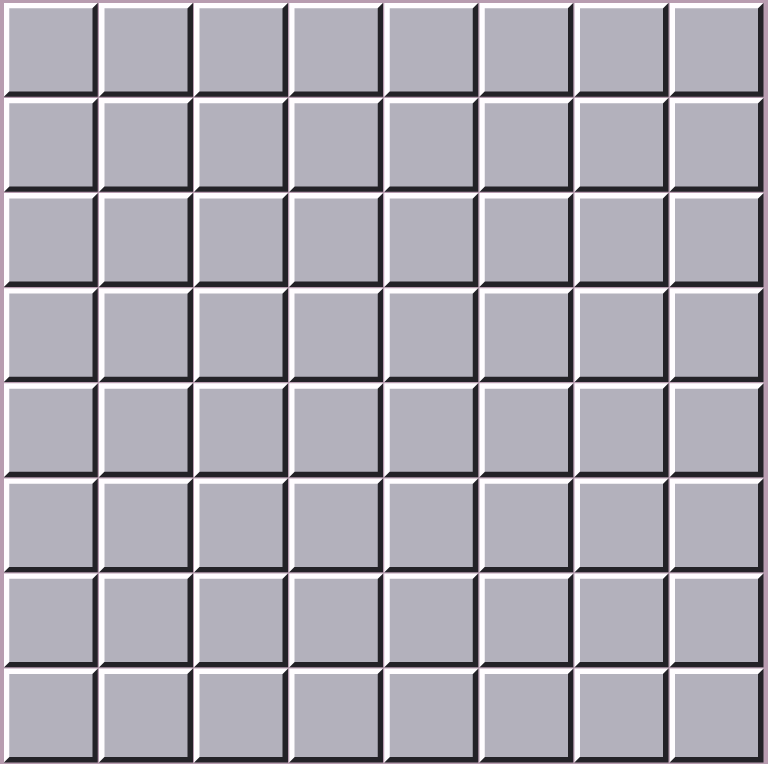
Write a WebGL 1 fragment shader that draws this pattern.

```glsl
precision highp float;

// An eight by eight board of raised square tiles in a thin mauve frame.
// Each tile is a flat face with mitred bevels, lit from the upper left;
// edges are smoothed by averaging a small grid of samples per pixel.

uniform vec2 u_resolution;

// Lengths are fractions of the canvas width.
const float TILES = 8.0;
const float PITCH = 0.12383;
const vec2 BOARD_ORIGIN = vec2(0.0043, 0.0012);
const float HALF_GAP = 0.0008;
const float BEVEL = 0.0070;

const vec3 FACE = vec3(0.702, 0.694, 0.737);
const vec3 LIGHT = vec3(1.0, 0.992, 1.0);
const vec3 SHADE = vec3(0.137, 0.133, 0.153);
const vec3 GROUT = vec3(0.72, 0.61, 0.69);

const int SAMPLES = 4;

vec3 boardColor(vec2 p) {
  // Position within the nearest tile; beyond the board it leaves 0..PITCH.
  vec2 grid = (p - BOARD_ORIGIN) / PITCH;
  vec2 cell = clamp(floor(grid), 0.0, TILES - 1.0);
  vec2 local = (grid - cell) * PITCH;

  // Distances inward from the two lit and the two shaded sides.
  float fromLit = min(local.x, PITCH - local.y) - HALF_GAP;
  float fromShaded = min(PITCH - local.x, local.y) - HALF_GAP;
  float inset = min(fromLit, fromShaded);

  if (inset < 0.0) return GROUT;
  if (inset > BEVEL) return FACE;
  return fromLit < fromShaded ? LIGHT : SHADE;
}

void main() {
  // Average evenly spaced samples across the pixel.
  vec3 total = vec3(0.0);
  for (int j = 0; j < SAMPLES; j++) {
    for (int i = 0; i < SAMPLES; i++) {
      vec2 offset = (vec2(float(i), float(j)) + 0.5) / float(SAMPLES) - 0.5;
      total += boardColor((gl_FragCoord.xy + offset) / u_resolution.x);
    }
  }
  gl_FragColor = vec4(total / float(SAMPLES * SAMPLES), 1.0);
}
```
